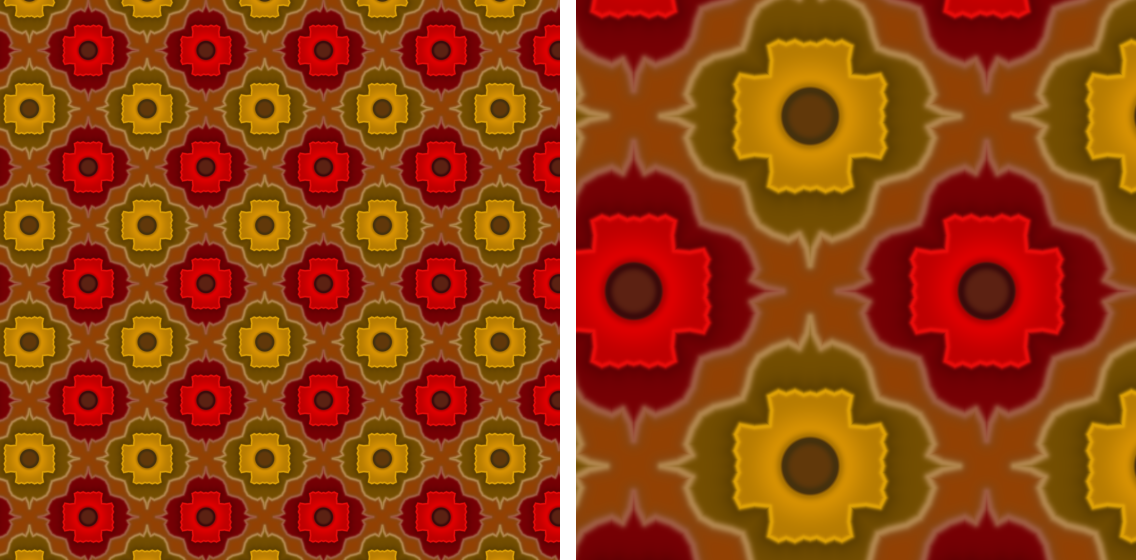
Left, the full canvas; right, a detail of the centre.
This pattern is drawn by a Shadertoy shader. Its source:

```glsl
// Staggered lattice of red and golden four-petalled flowers with pale rims on a brown ground.

const vec2 PERIOD = vec2(0.2101, 0.2083);      // spacing of same-coloured flowers
const vec2 RED_ORIGIN = vec2(0.1576, 0.0768);  // centre of one red flower
const float UNIT = 1.0 / 768.0;                // canvas size of one drawing unit
const float RIM_WIDTH = 2.1;
const float HALO_WIDTH = 5.0;
const float PETAL_LINE = 1.3;
const float EYE_RADIUS = 13.2;
const float EYE_RING = 11.6;

const vec3 GROUND = vec3(0.575, 0.255, 0.010);
const vec3 HALO = vec3(0.46, 0.29, 0.13);

struct Palette {
    vec3 leaf;
    vec3 rim;
    vec3 petal;
    vec3 petalLine;
    vec3 eye;
    vec3 eyeRing;
};

const Palette RED = Palette(
    vec3(0.47, 0.00, 0.015), vec3(0.63, 0.37, 0.27), vec3(0.81, 0.00, 0.005),
    vec3(0.98, 0.06, 0.05), vec3(0.36, 0.13, 0.07), vec3(0.23, 0.04, 0.04));
const Palette GOLD = Palette(
    vec3(0.46, 0.31, 0.005), vec3(0.71, 0.54, 0.32), vec3(0.78, 0.53, 0.01),
    vec3(0.94, 0.69, 0.03), vec3(0.38, 0.22, 0.04), vec3(0.27, 0.19, 0.05));

// One eighth of each outline, from the axis to the diagonal
const int LEAF_COUNT = 9;
const vec2 LEAF[LEAF_COUNT] = vec2[](
    vec2(68.0, 0.0), vec2(60.5, 1.6), vec2(54.0, 5.0), vec2(56.5, 10.0), vec2(54.0, 17.0),
    vec2(50.0, 23.5), vec2(44.0, 27.0), vec2(36.0, 29.0), vec2(31.0, 31.0));
const int PETAL_COUNT = 8;
const vec2 PETAL[PETAL_COUNT] = vec2[](
    vec2(33.5, 0.0), vec2(32.7, 3.0), vec2(34.5, 7.0), vec2(33.0, 11.0),
    vec2(34.3, 14.5), vec2(32.0, 19.0), vec2(25.5, 17.8), vec2(18.5, 18.5));

float cross2(vec2 a, vec2 b) { return a.x * b.y - a.y * b.x; }

float segmentDistance(vec2 p, vec2 a, vec2 b) {
    vec2 ab = b - a;
    return length(p - a - ab * clamp(dot(p - a, ab) / dot(ab, ab), 0.0, 1.0));
}

// Fold the plane into one octant
vec2 foldOctant(vec2 p) {
    p = abs(p);
    return p.y > p.x ? p.yx : p;
}

// Distance to one edge; its sign comes from the wedge holding p
void addEdge(vec2 p, vec2 a, vec2 b, inout float dist, inout float side) {
    dist = min(dist, segmentDistance(p, a, b));
    if (cross2(a, p) >= 0.0 && cross2(p, b) >= 0.0)
        side = cross2(b - a, p - a) > 0.0 ? -1.0 : 1.0;
}

float leafDistance(vec2 p) {
    float dist = 1e3, side = 1.0;
    for (int i = 0; i < LEAF_COUNT - 1; i++) addEdge(p, LEAF[i], LEAF[i + 1], dist, side);
    return dist * side;
}

float petalDistance(vec2 p) {
    float dist = 1e3, side = 1.0;
    for (int i = 0; i < PETAL_COUNT - 1; i++) addEdge(p, PETAL[i], PETAL[i + 1], dist, side);
    return dist * side;
}

float glow(float d, float width) { return exp(-d * d / (width * width)); }

float fill(float d, float blur) { return 1.0 - smoothstep(-blur, blur, d); }

vec3 paintFlower(vec3 color, vec2 p, Palette c, float blur) {
    float r = length(p);
    vec2 q = foldOctant(p);
    float leaf = leafDistance(q);
    float petal = petalDistance(q);

    // Leaves: soft halo, shade under the petals, pale rim
    color = mix(color, HALO, 0.45 * glow(max(leaf, 0.0), HALO_WIDTH));
    float shade = 1.0 - 0.32 * exp(-max(petal, 0.0) / 5.0);
    color = mix(color, c.leaf * shade, fill(leaf, blur));
    color = mix(color, c.rim, 0.9 * glow(leaf, RIM_WIDTH));

    // Petals: brighter toward the eye, with a bright contour
    float light = 0.92 + 0.20 * (1.0 - smoothstep(12.0, 32.0, r));
    color = mix(color, c.petal * light, fill(petal, blur));
    color = mix(color, c.petalLine, 0.8 * glow(petal, PETAL_LINE));

    // Eye: soft shadow, disc and dark ring
    color *= 1.0 - 0.25 * glow(max(r - EYE_RADIUS, 0.0), 2.5);
    vec3 eye = mix(c.eye, c.eyeRing, glow(r - EYE_RING, 2.2));
    return mix(color, eye, fill(r - EYE_RADIUS, blur));
}

// Position relative to the nearest flower of a lattice, in drawing units
vec2 latticePoint(vec2 p, vec2 origin) {
    return (mod(p - origin + 0.5 * PERIOD, PERIOD) - 0.5 * PERIOD) / UNIT;
}

void mainImage(out vec4 fragColor, in vec2 fragCoord) {
    vec2 uv = fragCoord / iResolution.y;
    float blur = max(0.8, 0.75 / (iResolution.y * UNIT));
    vec3 color = paintFlower(GROUND, latticePoint(uv, RED_ORIGIN), RED, blur);
    color = paintFlower(color, latticePoint(uv, RED_ORIGIN + 0.5 * PERIOD), GOLD, blur);
    fragColor = vec4(color, 1.0);
}
```
